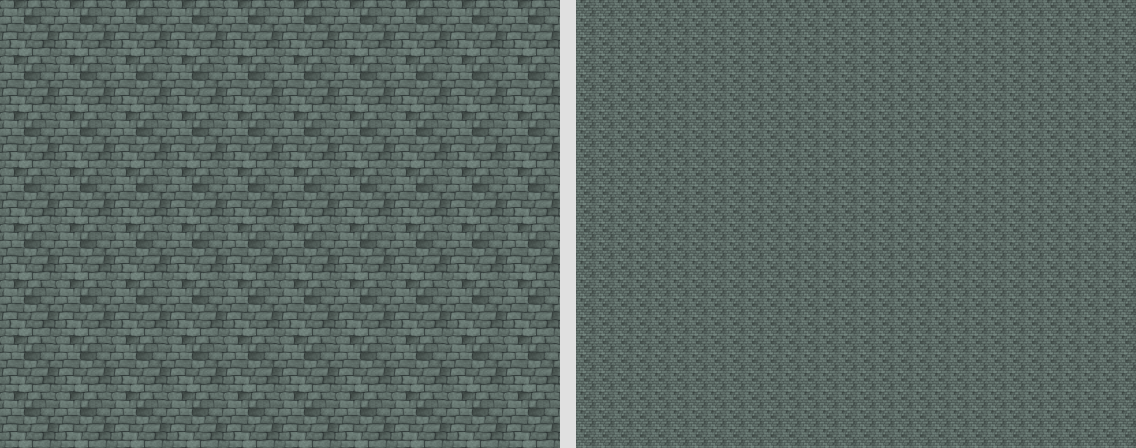
Left, the tile; right, the same tile 3 across and 3 down.
Reproduce this texture procedurally as a WebGL 1 fragment shader.

```glsl
precision highp float;
// Weathered grey-green stone wall: a seven-course tile repeated ten by eight.
uniform vec2 u_resolution;

float hash(vec2 p) {
  vec3 q = fract(p.xyx * 0.1031);
  q += dot(q, q.yzx + 33.33);
  return fract((q.x + q.y) * q.z);
}

// Value noise that wraps after "period" cells of the tile.
float noise(vec2 tile, float period, float seed) {
  vec2 p = tile * period;
  vec2 cell = floor(p);
  vec2 f = fract(p);
  f = f * f * (3.0 - 2.0 * f);
  vec2 a = mod(cell, period);
  vec2 b = mod(cell + 1.0, period);
  return mix(mix(hash(a + seed), hash(vec2(b.x, a.y) + seed), f.x),
             mix(hash(vec2(a.x, b.y) + seed), hash(b + seed), f.x), f.y);
}

// Upright joints of a course, and the index of its sunken stone (-1 for none).
vec4 courseJoints(float row, out float sunken) {
  sunken = -1.0;
  if (row < 0.5) { sunken = 1.0; return vec4(0.0, 0.25, 0.49, 0.74); }
  if (row < 1.5) return vec4(0.06, 0.32, 0.45, 0.82);
  if (row < 2.5) { sunken = 2.0; return vec4(0.98, 0.20, 0.44, 0.72); }
  if (row < 3.5) return vec4(0.12, 0.42, 0.66, 0.88);
  if (row < 4.5) { sunken = 3.0; return vec4(0.05, 0.31, 0.55, 0.86); }
  if (row < 5.5) { sunken = 3.0; return vec4(0.98, 0.18, 0.46, 0.765); }
  return vec4(0.09, 0.33, 0.58, 0.90);
}

void main() {
  // Tile coordinates, with y running down from the top course.
  vec2 repeats = gl_FragCoord.xy / u_resolution * vec2(10.0, 8.0);
  vec2 tile = fract(vec2(repeats.x, -repeats.y));
  float pixel = 10.0 / u_resolution.x;

  // Uneven, hand-cut outlines.
  vec2 wobble = vec2(noise(tile, 13.0, 3.0), noise(tile, 11.0, 47.0)) - 0.5;
  vec2 p = fract(tile + wobble * vec2(0.028, 0.022));
  float row = min(floor(p.y * 7.0), 6.0);

  // Nearest joint on either side of this point.
  float sunken;
  vec4 joints = courseJoints(row, sunken);
  float left = 1.0;
  float right = 1.0;
  float stone = 0.0;
  for (int i = 0; i < 4; i++) {
    float toLeft = fract(p.x - joints[i]);
    if (toLeft < left) { left = toLeft; stone = float(i); }
    right = min(right, fract(joints[i] - p.x));
  }
  // The second course has a fifth, short stone.
  if (row == 1.0) {
    float toLeft = fract(p.x - 0.58);
    if (toLeft < left) { left = toLeft; stone = 4.0; }
    right = min(right, fract(0.58 - p.x));
  }

  // Depth inside a rounded stone.
  vec2 offset = vec2(0.5 * (left - right), p.y - (row + 0.5) / 7.0);
  vec2 halfSize = vec2(0.5 * (left + right), 0.5 / 7.0);
  vec2 q = abs(offset) - halfSize + 0.03;
  float depth = 0.03 - length(max(q, 0.0)) - min(max(q.x, q.y), 0.0);

  // Stone tone: own shade, mottling, fine grain and a worn, darker border.
  float tone = 0.9 + 0.15 * hash(vec2(stone * 7.0 + 2.0, row * 5.0 + 9.0));
  tone += row == 6.0 ? 0.06 : 0.0;
  tone += 0.13 * (noise(tile, 17.0, 81.0) - 0.5);
  tone += 0.14 * (noise(tile, 41.0, 23.0) - 0.5);
  tone -= 0.5 * offset.y;
  tone -= 0.1 * smoothstep(0.05, 0.01, depth) * noise(tile, 9.0, 61.0);

  // Sunken stones lie in shade that is deepest at the upper left.
  if (stone == sunken) {
    float light = offset.x / halfSize.x + offset.y / halfSize.y;
    tone *= mix(0.66, row == 0.0 ? 1.0 : 0.86, smoothstep(-1.4, 1.2, light));
  }

  // Joints: nearly black in places, worn shallow in others; beds run deeper.
  float wear = noise(tile, 12.0, 135.0);
  float upright = step(halfSize.x - abs(offset.x), halfSize.y - abs(offset.y));
  float shallow = 0.5 * smoothstep(0.25, 0.9, wear) + 0.15 * upright;
  vec3 stoneColor = vec3(0.41, 0.473, 0.45) * tone;
  vec3 mortarColor = mix(vec3(0.17, 0.2, 0.2), stoneColor, shallow);
  float face = smoothstep(-0.006, max(0.021, pixel), depth);
  gl_FragColor = vec4(mix(mortarColor, stoneColor, face), 1.0);
}
```
